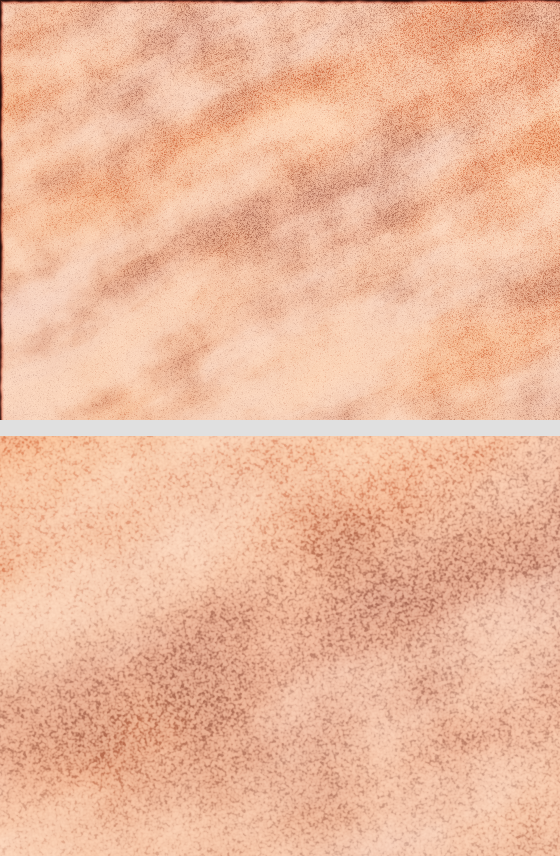
Top: the whole. Bottom: its middle third, enlarged.
Give the GLSL for this texture, as a Shadertoy shader.

```glsl
// Weathered peach surface: soft slanted bands of pale pink, orange and dusky brown,
// built from stretched gradient noise, with fine rust grains over them
// and a thin burnt rim along the left and top sides.

vec2 gradientAt(vec2 cell) {
    vec3 h = fract(cell.xyx * vec3(0.1031, 0.1030, 0.0973));
    h += dot(h, h.yzx + 33.33);
    float angle = 6.2832 * fract((h.x + h.y) * h.z);
    return vec2(cos(angle), sin(angle));
}

float gradientNoise(vec2 p) {
    vec2 i = floor(p), f = fract(p);
    vec2 w = f * f * f * (f * (f * 6.0 - 15.0) + 10.0);
    vec2 e = vec2(0.0, 1.0);
    float low = mix(dot(gradientAt(i), f),
                    dot(gradientAt(i + e.yx), f - e.yx), w.x);
    float high = mix(dot(gradientAt(i + e.xy), f - e.xy),
                     dot(gradientAt(i + e.yy), f - e.yy), w.x);
    return mix(low, high, w.y);
}

mat2 turn(float a) {
    return mat2(cos(a), -sin(a), sin(a), cos(a));
}

float fbm(vec2 p, float gain) {
    float sum = 0.0, amp = 1.0;
    for (int k = 0; k < 5; k++) {
        sum += amp * gradientNoise(p);
        p = turn(0.25) * p * 2.03 + 17.3;
        amp *= gain;
    }
    return sum;
}

void mainImage(out vec4 fragColor, in vec2 fragCoord) {
    vec2 p = fragCoord / iResolution.y;
    float aspect = iResolution.x / iResolution.y;

    // Axes along and across the bands, gently bent
    vec2 q = turn(0.44) * p;
    q.y += 0.03 * gradientNoise(p * 2.5 + 4.0);

    float bands = fbm(q * vec2(1.0, 5.8) + vec2(3.7, 8.2), 0.5);
    float blots = fbm(p * 8.0 + 51.0, 0.55);
    float hue = fbm(q * vec2(1.8, 4.2) + 30.0, 0.5);
    float corner = p.x / aspect + p.y - 1.0;

    // Broad colour: pale pink to peach to orange, then dusky shadows
    float tone = smoothstep(-0.8, 0.8, bands + 0.4 * blots + 0.15 * corner);
    vec3 col = mix(vec3(0.97, 0.82, 0.725), vec3(0.955, 0.76, 0.64), smoothstep(0.1, 0.6, tone));
    col = mix(col, vec3(0.94, 0.69, 0.55), smoothstep(0.5, 0.95, tone));
    float dusk = smoothstep(-0.05, 0.85, 0.7 * bands + 0.55 * blots - 0.4 * hue);
    col = mix(col, vec3(0.81, 0.60, 0.51), 0.38 * dusk);
    col += hue * vec3(0.015, 0.0, -0.045) + 0.025 * blots * vec3(-0.6, -1.0, -1.0);

    // Fine soft grains, crowding together in the darker bands and upper right
    float grain = 0.55 * gradientNoise(turn(0.6) * p * 170.0)
                + 0.85 * gradientNoise(turn(1.1) * p * 290.0 + 7.0)
                + 0.85 * gradientNoise(turn(0.2) * p * 470.0 + 23.0)
                + 0.3 * gradientNoise(turn(0.3) * p * 70.0 + 40.0);
    float rough = smoothstep(-0.5, 0.6, 0.7 * bands + 0.4 * blots + 0.4 * corner);
    float start = mix(0.05, -0.2, rough);
    vec3 rust = mix(vec3(0.22, 0.24, 0.22), vec3(0.10, 0.26, 0.28),
                    smoothstep(-0.25, 0.4, hue + 0.2 * corner));
    col -= rust * mix(0.4, 0.92, rough) * smoothstep(start, start + 0.95, grain);
    col += vec3(0.03, 0.05, 0.05) * (0.4 + 0.6 * rough) * smoothstep(-0.05, 0.6, -grain);

    // Soft burnt rim of uneven width with a red fringe
    float ragged = 0.007 * gradientNoise(p * 6.0 + 2.0) + 0.002 * gradientNoise(p * 45.0);
    float rim = min(p.x, 1.0 - p.y) + ragged;
    col *= mix(vec3(0.9, 0.52, 0.44), vec3(1.0), smoothstep(0.0, 0.012, rim));
    col = mix(vec3(0.13, 0.05, 0.04), col, smoothstep(-0.001, 0.007, rim));

    fragColor = vec4(clamp(col, 0.0, 1.0), 1.0);
}
```
